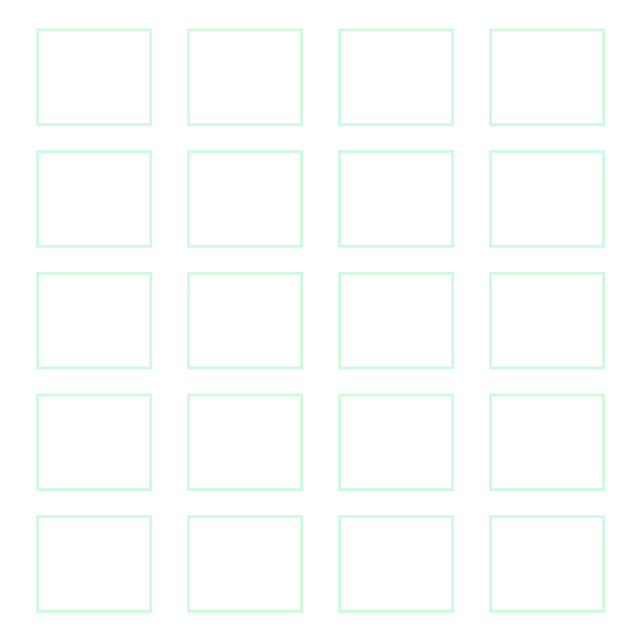
Give the GLSL for this pattern, as a WebGL 1 fragment shader.

```glsl
precision highp float;

uniform vec2 u_resolution;

// Signed distance to an axis-aligned box centred on the origin
float boxDistance(vec2 p, vec2 halfSize) {
    vec2 d = abs(p) - halfSize;
    return length(max(d, 0.0)) + min(max(d.x, d.y), 0.0);
}

// Offset from the centre of the nearest cell in a finite grid
vec2 gridOffset(vec2 p, vec2 pitch, vec2 count) {
    vec2 cell = clamp(floor(p / pitch + 0.5 * count), vec2(0.0), count - 1.0);
    return p - (cell + 0.5 - 0.5 * count) * pitch;
}

// Square-cornered outline: outer box minus inner box
float frameDistance(vec2 p, vec2 halfSize, float lineWidth) {
    float outer = boxDistance(p, halfSize + 0.5 * lineWidth);
    float inner = boxDistance(p, halfSize - 0.5 * lineWidth);
    return max(outer, -inner);
}

void main() {
    vec2 uv = gl_FragCoord.xy / u_resolution;
    float softness = max(0.6 / min(u_resolution.x, u_resolution.y), 0.001);

    // Four columns by five rows of rectangles
    vec2 p = gridOffset(uv - vec2(0.501, 0.499), vec2(0.2359, 0.1901), vec2(4.0, 5.0));
    float d = frameDistance(p, vec2(0.0883, 0.0739), 0.0047);
    float ink = 1.0 - smoothstep(-softness, softness, d);

    // Pale mint lines on white
    vec3 mint = vec3(0.81, 0.98, 0.88);
    gl_FragColor = vec4(mix(vec3(1.0), mint, ink), 1.0);
}
```
